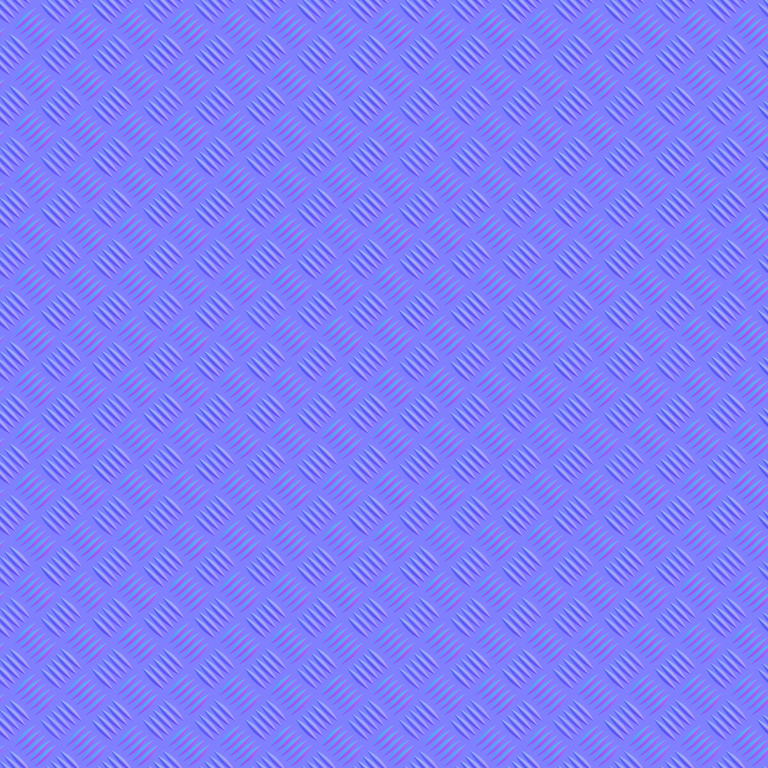
A WebGL 1 fragment shader for this texture map:

```glsl
precision highp float;
// Tangent-space normal map of five-bar tread plate: raised lens ribs in a diagonal basket layout.

#define REPEATS 15.0              // pattern periods across and down
#define PHASE vec2(0.19, -0.065)  // position of a rib group, in periods
#define RIB_SPACING 0.195         // the rib sizes are in sides of a diagonal cell
#define RIB_HALF_LENGTH 0.43
#define RIB_HALF_WIDTH 0.092
#define TILT 0.50                 // steepest sideways lean of the normal
#define TILT_VARIATION 0.10       // change of lean from rib to rib
#define SAMPLES 4                 // antialiasing grid per side

const float PI = 3.14159265;

uniform vec2 u_resolution;

float hash(vec3 p) {
  return fract(sin(dot(p, vec3(12.99, 78.23, 37.72))) * 4375.85);
}

// Lean of one rib: x along its length, y across it
vec2 ribLean(vec2 p) {
  float along = p.x / RIB_HALF_LENGTH;
  float halfWidth = RIB_HALF_WIDTH * (1.0 - along * along);
  if (halfWidth <= 0.0 || abs(p.y) >= halfWidth) return vec2(0.0);

  // Raised cosine profile whose height follows the tapering width
  float t = p.y / halfWidth;
  float side = sin(PI * t);
  float crest = (1.0 + cos(PI * t)) / PI;
  float taper = 2.0 * RIB_HALF_WIDTH * along / RIB_HALF_LENGTH;
  return vec2(taper * (crest + t * side), side);
}

vec3 plateNormal(vec2 uv) {
  // Diagonal cells, alternating between the two rib directions
  vec2 p = uv * REPEATS - PHASE;
  vec2 q = vec2(p.x - p.y, p.x + p.y);
  vec2 cell = floor(q + 0.5);
  vec2 local = q - cell;
  bool turned = mod(cell.x + cell.y, 2.0) > 0.5;
  if (turned) local = local.yx;

  // Nearest of the five ribs
  float rib = clamp(floor(local.y / RIB_SPACING + 0.5), -2.0, 2.0);
  local.y -= rib * RIB_SPACING;

  // Wrapped cell position keeps the variation seamless
  vec2 wrapped = mod(0.5 * vec2(cell.x + cell.y, cell.y - cell.x), REPEATS);
  float variation = 1.0 + TILT_VARIATION * (2.0 * hash(vec3(wrapped, rib)) - 1.0);
  vec2 lean = TILT * variation * ribLean(local);

  // Back from diagonal axes to canvas axes
  if (turned) lean = lean.yx;
  lean = vec2(lean.x + lean.y, lean.y - lean.x) * sqrt(0.5);
  return vec3(lean, sqrt(max(0.0, 1.0 - dot(lean, lean))));
}

void main() {
  // Average a grid of samples inside the pixel
  vec3 sum = vec3(0.0);
  for (int j = 0; j < SAMPLES; j++) {
    for (int i = 0; i < SAMPLES; i++) {
      vec2 offset = (vec2(float(i), float(j)) + 0.5) / float(SAMPLES) - 0.5;
      sum += plateNormal((gl_FragCoord.xy + offset) / u_resolution);
    }
  }
  vec3 normal = sum / float(SAMPLES * SAMPLES);
  gl_FragColor = vec4(normal * 0.5 + 0.5, 1.0);
}
```
